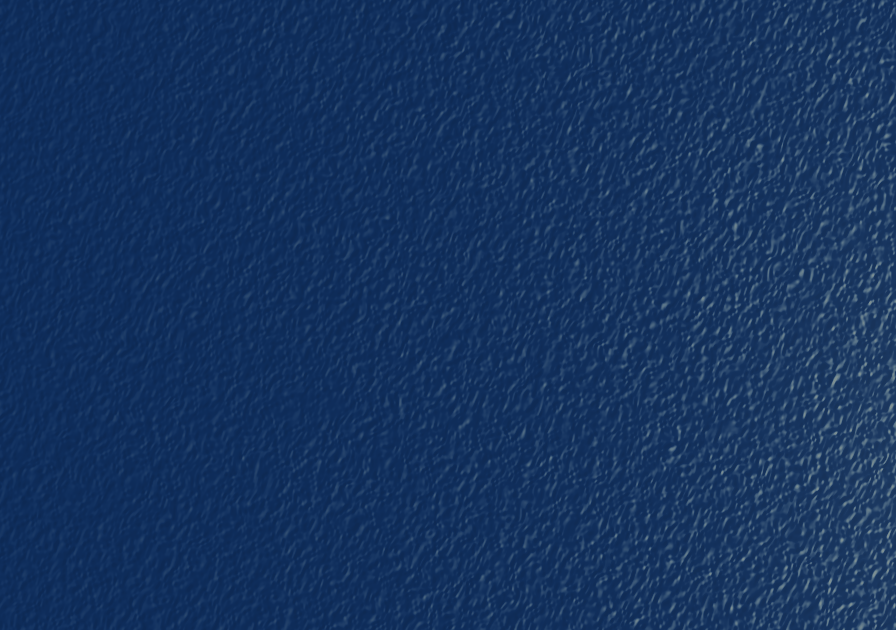
This texture is drawn by a Shadertoy shader. Its source:

```glsl
// Deep blue sea seen from above, with fine wind ripples glinting toward a low sun on the right.

// Integer hash of a lattice cell, 0..1
float hash(vec2 cell) {
    uvec2 u = uvec2(ivec2(cell)) * uvec2(1597334673u, 3812015801u);
    uint n = (u.x ^ u.y) * 1597334673u;
    n = (n ^ (n >> 15)) * 2246822519u;
    return float((n ^ (n >> 13)) >> 8) / 16777216.0;
}

float valueNoise(vec2 p) {
    vec2 cell = floor(p), f = fract(p);
    f = f * f * (3.0 - 2.0 * f);
    return mix(mix(hash(cell), hash(cell + vec2(1, 0)), f.x),
               mix(hash(cell + vec2(0, 1)), hash(cell + vec2(1, 1)), f.x), f.y);
}

vec2 rotate(vec2 p, float angle) {
    float c = cos(angle), s = sin(angle);
    return vec2(c * p.x - s * p.y, s * p.x + c * p.y);
}

// Ripple height: short crests leaning to the right, in two sizes
float rippleHeight(vec2 p) {
    vec2 coarse = rotate(p, 0.62) * vec2(122.0, 78.0);
    vec2 fine = rotate(p, 0.38) * vec2(235.0, 150.0);
    return 0.55 * valueNoise(coarse) + 0.45 * valueNoise(fine + 37.0);
}

void mainImage(out vec4 fragColor, in vec2 fragCoord) {
    vec2 p = fragCoord / iResolution.y;
    float aspect = iResolution.x / iResolution.y;

    // Bend the crests so that they do not line up
    vec2 bent = p + 0.007 * vec2(valueNoise(p * 40.0), valueNoise(p * 40.0 + 91.0));

    // Slope of the water facing the sun, about unit deviation
    vec2 towardSun = 0.0021 * vec2(0.87, -0.5);
    float slope = 6.5 * (rippleHeight(bent - towardSun) - rippleHeight(bent + towardSun));

    // Sun glow fading out from the lower right edge
    vec2 fromSun = (p - vec2(aspect + 0.06, 0.26)) * vec2(1.0, 0.5);
    float glow = exp(-1.65 * length(fromSun));

    // Broad gusts make the glints slightly denser or sparser
    float gust = 0.85 + 0.3 * valueNoise(rotate(p, 0.5) * vec2(9.0, 14.0) + 5.0);
    float glint = pow(max(slope + 0.15, 0.0), 1.3) * gust;
    float light = glow * (0.27 * glow + 0.42 * glint);

    // Water, lit ripples and slightly darker lee sides
    vec3 water = vec3(0.055, 0.175, 0.357);
    vec3 sheen = vec3(0.33, 0.43, 0.51);
    vec3 sparkle = vec3(0.47, 0.54, 0.55);
    vec3 color = mix(water, sheen, min(light, 1.0));
    color = mix(color, sparkle, smoothstep(0.9, 1.8, light));
    color *= 1.0 + 0.04 * clamp(slope, -2.0, 1.0);

    fragColor = vec4(color, 1.0);
}
```
